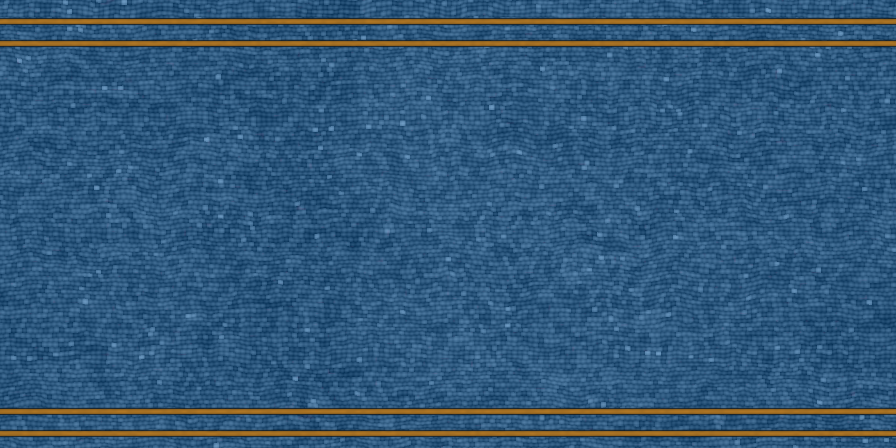
Write a Shadertoy shader that draws this texture.

```glsl
// Blue denim cloth with paired ochre seam threads along the top and bottom.
#define WEAVE_ROWS 100.0
#define WEAVE_COLS 84.0
#define WEAVE_DEPTH 0.045
#define GRAIN 0.13
#define THREAD_HALF 0.0055
#define SHADOW_HALF 0.0083
#define DENIM vec3(0.175, 0.345, 0.495)
#define OCHRE vec3(0.665, 0.450, 0.140)
#define SEAM_SHADOW vec3(0.11, 0.16, 0.20)

float hash(vec2 p) {
    vec3 q = fract(vec3(p.xyx) * 0.1031);
    q += dot(q, q.yzx + 33.33);
    return fract((q.x + q.y) * q.z);
}

float noise(vec2 p) {
    vec2 i = floor(p), f = fract(p);
    f = f * f * (3.0 - 2.0 * f);
    return mix(mix(hash(i), hash(i + vec2(1, 0)), f.x),
               mix(hash(i + vec2(0, 1)), hash(i + vec2(1, 1)), f.x), f.y);
}

// Staggered yarn bumps on wavering rows, with uneven yarn brightness.
float weave(vec2 p) {
    float waver = noise(p * vec2(14.0, 9.0)) + 0.4 * noise(p * 47.0);
    float y = p.y * WEAVE_ROWS + 1.3 * waver;
    float row = floor(y);
    float x = p.x * WEAVE_COLS + 0.5 * mod(row, 2.0) + 0.5 * hash(vec2(row, 7.0));
    vec2 cell = vec2(floor(x), row);
    vec2 local = vec2(fract(x), fract(y)) - 0.5;
    float bump = cos(6.2832 * local.y) + 0.55 * cos(6.2832 * local.x);
    float yarn = hash(cell + 19.0) - 0.5;
    float fleck = smoothstep(0.965, 1.0, hash(cell + 83.0));
    return WEAVE_DEPTH * bump + GRAIN * yarn + 0.14 * fleck;
}

// Broad fading, a soft panel boundary and a small worn patch.
float wear(vec2 p) {
    float tone = 0.025 * (noise(p * vec2(3.0, 4.0) + 4.0) - 0.5);
    tone += 0.035 * (noise(p * vec2(28.0, 38.0)) - 0.5);
    float panel = smoothstep(0.79, 0.81, p.x) * smoothstep(1.65, 0.85, p.x);
    tone += 0.018 * panel - 0.006;
    vec2 patchPos = (p - vec2(0.984, 0.622)) / vec2(0.034, 0.022);
    return tone + 0.06 * exp(-dot(patchPos, patchPos));
}

// Long thin horizontal slubs.
float slubs(vec2 p) {
    float streak = noise(vec2(p.x * 7.0, p.y * 95.0) + 31.0);
    return 0.045 * (streak - 0.5) - 0.05 * smoothstep(0.83, 0.98, streak);
}

float seamDistance(float y) {
    float top = min(abs(y - 0.9520), abs(y - 0.9030));
    float bottom = min(abs(y - 0.0815), abs(y - 0.0325));
    return min(top, bottom);
}

void mainImage(out vec4 fragColor, in vec2 fragCoord) {
    float pixel = 1.0 / iResolution.y;
    vec2 p = fragCoord * pixel;

    // Four samples soften the fine weave.
    float cloth = 0.0;
    for (int i = 0; i < 4; i++) {
        vec2 offset = vec2(i % 2, i / 2) * 0.5 - 0.25;
        vec2 q = p + offset * pixel;
        cloth += 0.25 * (weave(q) + slubs(q));
    }
    float tone = cloth + wear(p);
    vec3 color = DENIM + tone * vec3(0.96, 0.98, 1.0);

    // Faint warm fibres among the blue.
    float fibre = smoothstep(0.90, 1.0, noise(p * vec2(75.0, 120.0) + 11.0));
    color += fibre * vec3(0.05, -0.01, 0.0);

    // Seam threads over their dark grooves.
    float d = seamDistance(p.y);
    float groove = 1.0 - smoothstep(-0.5, 0.5, (d - SHADOW_HALF) / pixel);
    float thread = 1.0 - smoothstep(-0.5, 0.5, (d - THREAD_HALF) / pixel);
    float roundness = 1.0 - 0.22 * pow(min(d / THREAD_HALF, 1.0), 2.0);
    float twist = 0.96 + 0.08 * noise(p * vec2(90.0, 160.0));
    color = mix(color, SEAM_SHADOW + 0.25 * tone, groove);
    color = mix(color, OCHRE * roundness * twist, thread);

    fragColor = vec4(clamp(color, 0.0, 1.0), 1.0);
}
```
